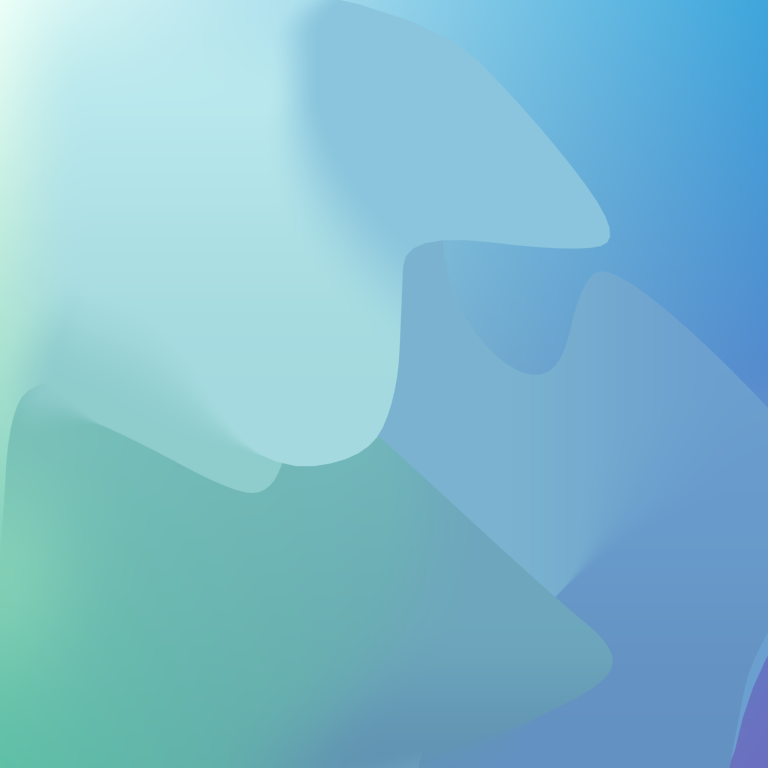
Write a WebGL 2 fragment shader that draws this background.

```glsl
#version 300 es
precision highp float;

uniform vec2 u_resolution;
out vec4 fragColor;

#define POINTS 12
#define STEPS 6
#define PALE_TOP vec3(0.74, 0.92, 0.94)
#define PALE_LOW vec3(0.645, 0.855, 0.875)
#define WING_BLUE vec3(0.54, 0.77, 0.865)
#define FOLD_TEAL vec3(0.56, 0.80, 0.80)
#define BAND_NEAR vec3(0.48, 0.70, 0.81)
#define BAND_FAR vec3(0.42, 0.625, 0.81)
#define DEEP_LOW vec3(0.39, 0.57, 0.76)
#define DEEP_HIGH vec3(0.41, 0.61, 0.80)

// Signed distance to a closed quadratic B-spline, negative inside
float splineDistance(vec2 p, vec2 control[POINTS]) {
  float nearest = 1e5;
  float side = 1.0;
  for (int i = 0; i < POINTS; i++) {
    vec2 mid = control[(i + 1) % POINTS];
    vec2 start = 0.5 * (control[i] + mid);
    vec2 end = 0.5 * (mid + control[(i + 2) % POINTS]);
    vec2 a = start;
    for (int k = 1; k <= STEPS; k++) {
      float t = float(k) / float(STEPS);
      vec2 b = mix(mix(start, mid, t), mix(mid, end, t), t);
      vec2 edge = b - a;
      vec2 toP = p - a;
      vec2 gap = toP - edge * clamp(dot(toP, edge) / dot(edge, edge), 0.0, 1.0);
      nearest = min(nearest, dot(gap, gap));
      if ((a.y > p.y) != (b.y > p.y) && toP.x < edge.x * toP.y / edge.y) side = -side;
      a = b;
    }
  }
  return side * sqrt(nearest);
}

// Coverage of a shape with a given edge softness
float coverage(float d, float softness) {
  float w = max(softness, 0.8 / min(u_resolution.x, u_resolution.y));
  return 1.0 - smoothstep(-w, w, d);
}

vec3 fourCorners(vec2 t, vec3 bl, vec3 br, vec3 tl, vec3 tr) {
  t = clamp(t, 0.0, 1.0);
  return mix(mix(bl, br, t.x), mix(tl, tr, t.x), t.y);
}

void main() {
  vec2 p = gl_FragCoord.xy / u_resolution;
  float depth = 1.0 - p.y;

  // Corner gradient behind everything
  vec3 backdrop = fourCorners(p, vec3(0.36, 0.75, 0.64), vec3(0.42, 0.43, 0.75),
                              vec3(0.92, 1.0, 0.97), vec3(0.24, 0.65, 0.86));
  vec3 color = backdrop;

  // Grey-blue band with a rounded bay in its upper edge
  float band = splineDistance(p, vec2[POINTS](
    vec2(0.573, 0.753), vec2(0.581, 0.616), vec2(0.658, 0.516), vec2(0.729, 0.508),
    vec2(0.755, 0.629), vec2(0.792, 0.659), vec2(0.938, 0.538), vec2(1.146, 0.310),
    vec2(0.983, 0.154), vec2(0.931, -0.107), vec2(0.391, -0.172), vec2(0.482, 0.740)));
  vec3 bandColor = mix(BAND_NEAR, BAND_FAR, smoothstep(0.62, 0.97, p.x));
  color = mix(color, bandColor, coverage(band, 0.0));

  // Deeper blue lobe, crisp at the left and soft towards the top right
  float lobe = splineDistance(p, vec2[POINTS](
    vec2(1.042, 0.479), vec2(0.898, 0.408), vec2(0.801, 0.316), vec2(0.729, 0.223),
    vec2(0.573, 0.089), vec2(0.521, -0.068), vec2(0.729, -0.172), vec2(0.931, -0.107),
    vec2(0.961, 0.063), vec2(0.979, 0.147), vec2(1.068, 0.284), vec2(1.120, 0.401)));
  float lobeSoftness = 0.09 * smoothstep(0.22, 0.42, p.y);
  vec3 lobeColor = mix(DEEP_LOW, DEEP_HIGH, smoothstep(0.05, 0.38, p.y));
  color = mix(color, lobeColor, coverage(lobe, lobeSoftness));

  // Green sheet with a blue shadow on its right flank
  float sheet = splineDistance(p, vec2[POINTS](
    vec2(0.046, 0.512), vec2(0.260, 0.505), vec2(0.456, 0.466), vec2(0.534, 0.395),
    vec2(0.723, 0.221), vec2(0.805, 0.154), vec2(0.788, 0.108), vec2(0.677, 0.056),
    vec2(0.495, -0.042), vec2(-0.052, -0.120), vec2(0.004, 0.297), vec2(0.010, 0.453)));
  vec3 sheetColor = fourCorners(p / vec2(0.6, 0.5), vec3(0.37, 0.75, 0.65), vec3(0.40, 0.63, 0.69),
                                vec3(0.48, 0.75, 0.73), vec3(0.45, 0.72, 0.74));
  vec3 shadow = mix(vec3(0.38, 0.58, 0.70), vec3(0.43, 0.655, 0.74), smoothstep(0.0, 0.2, p.y));
  float flank = smoothstep(0.23, 0.37, distance(p, vec2(0.26, 0.323)));
  sheetColor = mix(sheetColor, shadow, flank * smoothstep(0.25, 0.5, p.x));
  vec2 glow = (p - vec2(0.0, 0.25)) / vec2(0.1, 0.14);
  sheetColor += vec3(0.08, 0.06, 0.02) * exp(-dot(glow, glow));
  float sheetSoftness = 0.05 * smoothstep(0.07, 0.0, p.y);
  color = mix(color, sheetColor, coverage(sheet, sheetSoftness));

  // Teal fold below the pale body
  float fold = splineDistance(p, vec2[POINTS](
    vec2(0.378, 0.427), vec2(0.354, 0.359), vec2(0.306, 0.357), vec2(0.169, 0.431),
    vec2(0.078, 0.469), vec2(0.033, 0.464), vec2(0.039, 0.531), vec2(0.078, 0.609),
    vec2(0.156, 0.674), vec2(0.260, 0.609), vec2(0.339, 0.557), vec2(0.391, 0.479)));
  float foldSoftness = 0.04 * smoothstep(0.14, 0.04, p.x);
  color = mix(color, FOLD_TEAL, coverage(fold, foldSoftness));

  // Pale body fading into the top left, joined to the blue wing
  float body = splineDistance(p, vec2[POINTS](
    vec2(-0.195, 1.078), vec2(0.540, 1.007), vec2(0.710, 0.831), vec2(0.815, 0.688),
    vec2(0.749, 0.671), vec2(0.527, 0.698), vec2(0.523, 0.609), vec2(0.518, 0.486),
    vec2(0.479, 0.401), vec2(0.339, 0.385), vec2(0.156, 0.570), vec2(-0.195, 0.609)));
  float bodySoftness = 0.07 * smoothstep(0.36, 0.16, p.x) * smoothstep(0.72, 0.6, p.y);
  vec3 bodyColor = mix(PALE_LOW, PALE_TOP, smoothstep(0.5, 1.0, p.y));
  float fade = smoothstep(-0.01, 0.12, p.x);
  bodyColor = mix(backdrop, bodyColor, mix(1.0, smoothstep(-0.03, 0.15, depth), 0.8));
  float lower = max(depth - 0.13, 0.0);
  float corner = max(0.05 - depth, 0.0);
  float wingEdge = 0.385 + 2.2 * lower * lower + 14.0 * corner * corner;
  float wingSoftness = 0.035 + 0.25 * lower;
  float wing = smoothstep(-wingSoftness, wingSoftness, p.x - wingEdge);
  bodyColor = mix(bodyColor, WING_BLUE, wing);
  color = mix(color, bodyColor, fade * coverage(body, bodySoftness));

  fragColor = vec4(color, 1.0);
}
```
